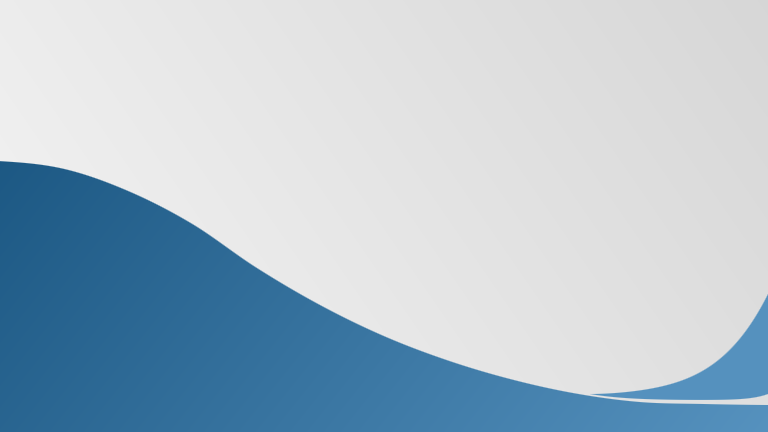
Give the GLSL for this background, as a Shadertoy shader.

```glsl
// A pale grey backdrop with a blue wave falling from left to right and a
// lighter blue fin rising at the right edge. The wave is a spline through
// evenly spaced heights; the fin lies between two polynomial curves.

// Wave crest heights, evenly spaced from the left to the right edge
const float CREST[13] = float[13](
    0.627, 0.609, 0.558, 0.482, 0.381, 0.294, 0.222,
    0.1655, 0.1215, 0.089, 0.0694, 0.0648, 0.0625);

// Catmull-Rom interpolation of the crest heights
float crestHeight(float x) {
    float s = clamp(x, 0.0, 1.0) * 12.0;
    int i = min(int(s), 11);
    float t = s - float(i);
    float a = CREST[max(i - 1, 0)];
    float b = CREST[i];
    float c = CREST[i + 1];
    float d = CREST[min(i + 2, 12)];
    return b + 0.5 * t * (c - a + t * (2.0 * a - 5.0 * b + 4.0 * c - d
             + t * (3.0 * (b - c) + d - a)));
}

// Smooth coverage, one pixel wide, of the region where d is positive
float coverage(float d) {
    return clamp(d / max(fwidth(d), 1e-5) + 0.5, 0.0, 1.0);
}

void mainImage(out vec4 fragColor, in vec2 fragCoord) {
    vec2 uv = fragCoord / iResolution.xy;

    // Backdrop: lightest at the left, darkest in the upper right
    vec3 color = vec3(0.958 - dot(uv, vec2(0.085, 0.033)));

    // Fin: t runs from its tip to the right edge
    float t = clamp((uv.x - 0.768) / 0.232, 0.0, 1.0);
    float finTop = 0.088 + 0.2314 * t * t * (0.56 + t * (1.12 * t - 0.68));
    float finBase = 0.0741 + 0.0139 * (pow(1.0 - t, 5.0) + pow(t, 11.0));
    float fin = coverage(finTop - uv.y) * coverage(uv.y - finBase);
    color = mix(color, vec3(0.335, 0.57, 0.745), fin * step(0.768, uv.x));

    // Wave: deep blue at the upper left, lighter towards the lower right
    float shade = clamp(0.22 + 0.78 * uv.x - 0.35 * uv.y, 0.0, 1.0);
    vec3 blue = mix(vec3(0.11, 0.345, 0.515), vec3(0.335, 0.57, 0.745), shade);
    color = mix(color, blue, coverage(crestHeight(uv.x) - uv.y));

    fragColor = vec4(color, 1.0);
}
```
